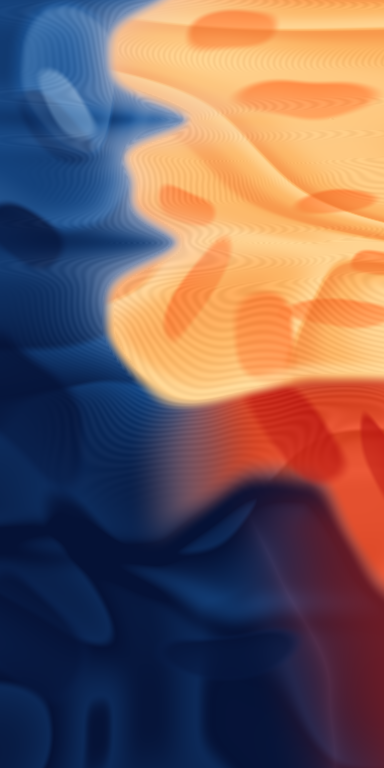
Reproduce this background procedurally as a Shadertoy shader.

```glsl
// Silk-like flow: cool blue folds at left and below, warm gold folds at upper right.
// A bumpy signed edge parts them; sawtooth contours of warped noise make the folds
// and bent ellipses carve the hollows. Units: x in 0..1, y in 0..2.

const vec3 NAVY = vec3(.02, .07, .21);
const vec3 BLUE = vec3(.10, .34, .61);
const vec3 SKY = vec3(.46, .63, .80);
const vec3 MIST = vec3(.70, .70, .77);
const vec3 PEACH = vec3(.95, .76, .65);
const vec3 CREAM = vec3(1., .87, .63);
const vec3 GOLD = vec3(.99, .71, .39);
const vec3 AMBER = vec3(.95, .46, .18);
const vec3 EMBER = vec3(.87, .29, .16);
const vec3 RED = vec3(.76, .13, .09);
const vec3 DUSK = vec3(.50, .39, .45);
const vec3 WINE = vec3(.47, .11, .14);
const float FOLDS = 3.;         // sawtooth steps per unit of noise
const float LINE_DENSITY = 65.; // threads per canvas width
const float LINE_STRENGTH = .022;
const float WOBBLE = .045;      // irregularity of the shapes

float hash(vec2 p) { return fract(sin(dot(p, vec2(127.1, 311.7))) * 43758.5453); }

float noise(vec2 p) {
  vec2 i = floor(p), f = fract(p), e = vec2(0, 1);
  f = f * f * f * (f * (f * 6. - 15.) + 10.);
  return mix(mix(hash(i), hash(i + e.yx), f.x),
    mix(hash(i + e.xy), hash(i + e.yy), f.x), f.y);
}

vec2 noise2(vec2 p) { return vec2(noise(p), noise(p + 37.2)); }

// Height field of the cloth
float cloth(vec2 p) { return noise(p + 1.7 * noise2(p * .8 + 5.)); }

// Smooth step that may run in either direction
float ramp(float a, float b, float x) {
  float t = clamp((x - a) / (b - a), 0., 1.);
  return t * t * (3. - 2. * t);
}

// Slow rise and quick fall of light on a fold
float fold(float h) {
  float f = fract(h * FOLDS);
  return f * ramp(1., .84, f);
}

float bump(float x, float width) { return exp(-x * x / (width * width)); }

// Soft S-bent ellipse: center, radii, angle
float pocket(vec2 p, float x, float y, float rx, float ry, float a) {
  vec2 q = mat2(cos(a), -sin(a), sin(a), cos(a)) * (p - vec2(x, y)) / vec2(rx, ry);
  q.y += .4 * sin(2. * q.x);
  return ramp(1.1, .78, length(q)) * (.78 + .22 * clamp(q.y, -1., 1.));
}

// Left border of the warm area
float edgeX(float y) {
  return .285 + .17 * bump(y - 2.03, .075) + .2 * bump(y - 1.69, .065)
    + .17 * bump(y - 1.37, .07) + .06 * bump(y - 1.52, .08) + .08 * ramp(1.15, .95, y);
}

// Distance into the warm area, with a rounded lower corner
float warmDepth(vec2 p) {
  float slope = (edgeX(p.y + .01) - edgeX(p.y - .01)) / .02;
  float side = (p.x - edgeX(p.y)) / sqrt(1. + slope * slope);
  float base = p.y - .94 - .07 * ramp(.5, .82, p.x);
  float k = max(1. - abs(side - base) / .14, 0.);
  return min(side, base) - .035 * k * k;
}

vec3 warmCloth(vec2 p, float depth, float light) {
  vec3 c = mix(mix(AMBER, GOLD, .55), GOLD, ramp(0., .4, light));
  c = mix(c, CREAM, .75 * ramp(.35, .9, light));
  c = mix(c, CREAM, .4 * bump(p.x - .5, .22) * ramp(1.4, 1.8, p.y));
  float hollow = pocket(p, .61, 1.92, .13, .05, .45)
    + pocket(p, .79, 1.745, .19, .05, .05) + pocket(p, .51, 1.26, .15, .045, 1.2)
    + pocket(p, .68, 1.12, .12, .08, -.9) + pocket(p, .87, 1.48, .12, .035, .1)
    + pocket(p, .98, 1.3, .07, .035, .3) + pocket(p, .48, 1.465, .07, .05, .3)
    + pocket(p, .88, 1.17, .16, .04, .1);
  c = mix(c, AMBER + .08 * light, .9 * min(hollow, 1.));
  c = mix(c, PEACH, .75 * exp(-depth / .06) * ramp(1., 1.4, p.y));
  return mix(c, CREAM, .6 * bump(depth - .025, .02) * ramp(1.3, 1., p.y));
}

vec3 coolCloth(vec2 p, float depth, float light) {
  float wave = .62 + .015 * sin(12. * p.x) + .115 * ramp(.42, .66, p.x)
    - .3 * ramp(.78, 1.05, p.x);
  float above = p.y - wave;
  float swell = p.y - .58 + .18 * ramp(.2, .65, p.x);
  // Blue body, brighter toward the top and the warm edge
  float lit = .12 + .5 * ramp(.9, 1.75, p.y) + .38 * (light - .3)
    + .5 * exp(depth / .14) * ramp(.5, .9, p.y) - .6 * bump(above + .025, .03)
    + .25 * bump(swell - .025, .035) - .2 * bump(swell + .035, .03);
  vec3 c = mix(NAVY, BLUE, clamp(lit, 0., 1.));
  c = mix(c, SKY, .35 * ramp(.5, .9, light) * ramp(1.2, 1.9, p.y));
  // Wine shade below the wave, ember glow above it
  c = mix(c, WINE, .9 * ramp(.62, 1.05, p.x + .25 * (p.y - .3)) * ramp(.85, .6, p.y));
  float glow = ramp(-.03, .07, above) * ramp(1.2, .95, p.y);
  c = mix(c, DUSK, .8 * glow * ramp(.34, .52, p.x));
  c = mix(c, EMBER + .12 * (light - .4), glow * ramp(.44, .68, p.x));
  c = mix(c, RED, pocket(p, .76, .87, .17, .08, -.6));
  c = mix(c, RED, pocket(p, .98, .8, .05, .1, 0.));
  // Dark hollows with pale rims
  float hollow = pocket(p, .06, 1.39, .11, .08, 0.) + pocket(p, .07, .33, .16, .15, 0.)
    + pocket(p, .61, .3, .19, .06, .25) + pocket(p, .09, .92, .13, .2, .2)
    + .6 * pocket(p, .14, 1.67, .13, .06, -.4);
  c = mix(c, NAVY, .85 * hollow) + .16 * hollow * (1. - hollow) * BLUE;
  // Veil at lower right, pale leaf at upper left
  float veil = p.x - .87 + .25 * ramp(.2, .75, p.y);
  c += .12 * exp(-abs(veil) / .025) * ramp(.72, .55, p.y) * DUSK;
  c = mix(c, SKY, .8 * pocket(p, .17, 1.73, .11, .05, -.6));
  return mix(c, MIST, .85 * exp(min(depth, 0.) / .045) * ramp(1., 1.35, p.y));
}

void mainImage(out vec4 fragColor, in vec2 fragCoord) {
  vec2 uv = fragCoord / iResolution.xy * vec2(1, 2);
  vec2 p = uv + WOBBLE * (noise2(uv * 5.) - .5);
  float depth = warmDepth(mix(uv, p, .3));
  float warmth = ramp(-.018, .018, depth);
  float warmH = cloth(mat2(1., .6, -.5, 3.2) * uv + 3.);
  float coolH = cloth(uv * vec2(2.6, 2.) + 11.);
  vec3 color = mix(coolCloth(p, min(depth, 0.), fold(coolH)),
    warmCloth(p, max(depth, 0.), fold(warmH)), warmth);
  // Fine threads, faded where too dense
  float thread = LINE_DENSITY * (depth + .35 * mix(coolH, warmH, warmth));
  float visible = ramp(.5, .2, fwidth(thread)) * ramp(-.3, 0., depth);
  color += LINE_STRENGTH * visible * sin(6.28319 * thread);
  fragColor = vec4(clamp(color, 0., 1.), 1);
}
```
